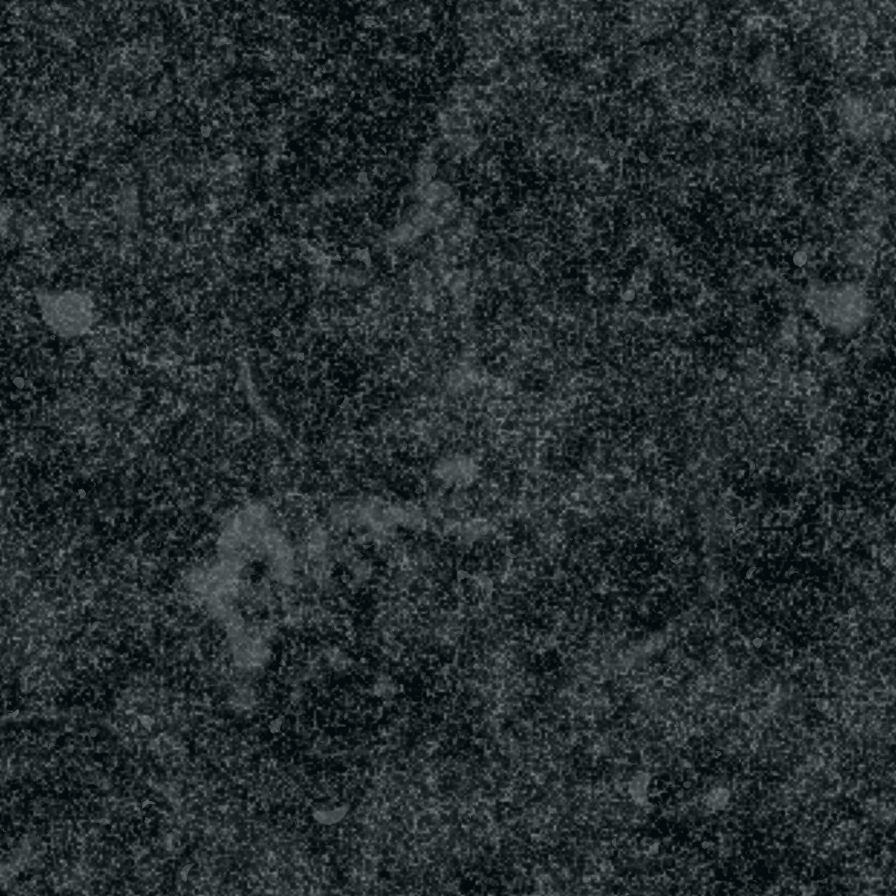
A WebGL 2 fragment shader for this texture:

```glsl
#version 300 es
precision highp float;
// Dark blue-grey fossil limestone: layered noise gives the cloudy ground and
// the fine sparkle, hashed cells scatter pale shell bits and dark pits, and
// broken rings draw faint shell outlines with cracks along their inner side.
uniform vec2 u_resolution;
out vec4 fragColor;

const vec3 DARK_STONE = vec3(0.025, 0.055, 0.065);
const vec3 PALE_STONE = vec3(0.41, 0.438, 0.44);
const float TAU = 6.28319;

float hash(vec2 cell, float seed) {
  uvec3 v = uvec3(ivec3(vec3(cell, seed)) + 4096);
  v = v * 1664525u + 1013904223u;
  v.x += v.y * v.z; v.y += v.z * v.x; v.z += v.x * v.y;
  v ^= v >> 16u;
  v.x += v.y * v.z; v.y += v.z * v.x; v.z += v.x * v.y;
  return float(v.z >> 8u) / 16777216.0;
}

float noise(vec2 p, float seed) {
  vec2 c = floor(p), f = fract(p);
  f = f * f * (3.0 - 2.0 * f);
  return mix(mix(hash(c, seed), hash(c + vec2(1, 0), seed), f.x),
             mix(hash(c + vec2(0, 1), seed), hash(c + 1.0, seed), f.x), f.y);
}

float fbm(vec2 p, float seed) {
  float sum = 0.0, amp = 0.5;
  for (int i = 0; i < 5; i++) {
    sum += amp * noise(p, seed + float(i));
    p = mat2(1.6, 1.2, -1.2, 1.6) * p;
    amp *= 0.5;
  }
  return sum / 0.97;
}

mat2 rotation(float a) {
  return mat2(cos(a), sin(a), -sin(a), cos(a));
}

// Bent, ragged ovals, at most one per cell; size is relative to the cell.
float fragments(vec2 p, float freq, float density, float size, float seed) {
  vec2 q = p * freq, home = floor(q);
  float ragged = fbm(q * 3.5, seed + 20.0) - 0.5;
  float cover = 0.0;
  for (int y = -1; y <= 1; y++) {
    for (int x = -1; x <= 1; x++) {
      vec2 c = home + vec2(x, y);
      if (hash(c, seed) > density) continue;
      vec2 centre = c + vec2(hash(c, seed + 1.0), hash(c, seed + 2.0));
      vec2 d = rotation(TAU * hash(c, seed + 3.0)) * (q - centre);
      float h = hash(c, seed + 4.0);
      float radius = size * mix(0.35, 1.0, h * h);
      float stretch = 1.0 + 2.2 * pow(hash(c, seed + 5.0), 2.0);
      d.y += 0.5 * d.x * d.x / radius;
      float dist = length(d * vec2(1.0, stretch)) / radius + 1.5 * ragged;
      float strength = mix(0.4, 1.0, hash(c, seed + 6.0));
      cover = max(cover, strength * (1.0 - smoothstep(0.75, 1.1, dist)));
    }
  }
  return cover;
}

// Part of a ring, fading away from the direction it faces.
float arc(vec2 d, float radius, float facing, float width) {
  float r = length(d);
  float side = dot(d, vec2(cos(facing), sin(facing))) / max(r, 0.001);
  return smoothstep(0.1, 0.75, side) * (1.0 - smoothstep(0.2, 1.0, abs(r - radius) / width));
}

// Returns pale shell outlines in x and the cracks beside them in y.
vec2 shellOutlines(vec2 p) {
  vec2 bent = p + 0.07 * (vec2(fbm(p * 9.0, 70.0), fbm(p * 9.0, 80.0)) - 0.5);
  float broken = smoothstep(0.38, 0.6, fbm(p * 22.0, 90.0));
  vec2 marks = vec2(0.0);
  for (int i = 0; i < 5; i++) {
    vec2 id = vec2(i, 7);
    vec2 d = bent - vec2(fract(0.27 + 0.382 * float(i)), fract(0.79 + 0.618 * float(i)));
    float radius = mix(0.07, 0.18, hash(id, 1.0));
    float facing = TAU * hash(id, 2.0);
    float width = mix(0.008, 0.022, hash(id, 3.0));
    marks.x = max(marks.x, arc(d, radius, facing, width) * broken);
    float crack = arc(d, radius - 1.2 * width, facing + 0.2, 0.009);
    marks.y = max(marks.y, crack * step(0.5, hash(id, 4.0)) * broken);
  }
  return marks;
}

void main() {
  vec2 p = gl_FragCoord.xy / u_resolution.y;

  // Cloudy ground
  float mottle = fbm(p * 9.0, 10.0) - 0.5;
  float flecks = fbm(p * 42.0, 30.0) - 0.5;
  float tone = 0.27 + 0.5 * mottle + 0.55 * flecks;

  // Soft pale patches, leaning a little off vertical
  vec2 warp = vec2(fbm(p * 7.0, 40.0), fbm(p * 7.0, 50.0)) - 0.5;
  vec2 lean = rotation(0.35) * (p + 0.14 * warp) * vec2(6.5, 4.5);
  float patches = smoothstep(0.6, 0.82, fbm(lean, 60.0) + 0.35 * flecks);
  vec2 shells = shellOutlines(p);

  // Shell bits from large lumps down to tiny crumbs
  float pale = max(0.8 * patches, 0.5 * shells.x);
  pale = max(pale, 0.85 * fragments(p, 5.0, 0.2, 0.2, 100.0));
  pale = max(pale, 0.85 * fragments(p, 13.0, 0.2, 0.22, 200.0));
  pale = max(pale, 0.75 * fragments(p, 32.0, 0.2, 0.28, 300.0));
  pale = max(pale, 0.5 * fragments(p, 64.0, 0.2, 0.35, 400.0));
  float pits = max(fragments(p, 19.0, 0.16, 0.25, 500.0), shells.y);
  tone = mix(tone, 0.82, pale);
  tone = mix(tone, 0.07, 0.75 * pits);

  // Fine sparkle, calmer on pale and pitted areas
  float grain = noise(p * 310.0, 600.0) + noise(p * 205.0, 601.0) - 1.0;
  grain += 0.5 * grain * grain;
  tone += 0.58 * grain * (1.0 - 0.6 * pale) * (1.0 - 0.5 * pits);

  fragColor = vec4(mix(DARK_STONE, PALE_STONE, clamp(tone, -0.03, 1.12)), 1.0);
}
```
